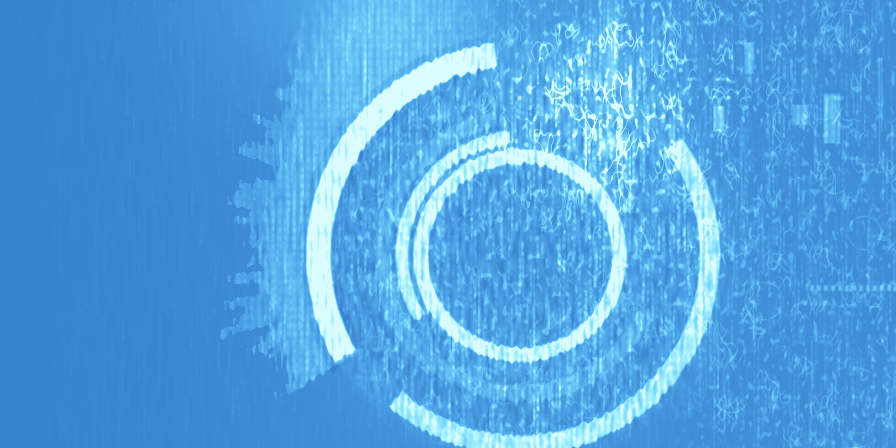
Write a Shadertoy shader that draws this background.

```glsl
#define CENTER vec2(1.161, 0.430)
#define BURST vec2(1.36, 0.80)
#define RAIN_COLUMNS 122.0
#define DOT_PITCH 64.0
#define RING_GLOW 0.12
#define RING_WEAR 0.55
#define HAZE_LEVEL 0.33
#define RAIN_LEVEL 0.80
#define SCRIBBLE_LEVEL 0.95
#define SKETCH_COUNT 14

const float PI = 3.14159265;

float hash(vec2 p) {
    return fract(sin(dot(p, vec2(127.1, 311.7))) * 43758.5);
}

vec2 gradientAt(vec2 cell) {
    float a = 2.0 * PI * hash(cell);
    return vec2(cos(a), sin(a));
}

float gradientNoise(vec2 p) {
    vec2 i = floor(p), f = fract(p);
    vec2 u = f * f * f * (f * (f * 6.0 - 15.0) + 10.0);
    vec2 e = vec2(1.0, 0.0);
    float low = mix(dot(gradientAt(i), f), dot(gradientAt(i + e), f - e), u.x);
    float high = mix(dot(gradientAt(i + e.yx), f - e.yx),
                     dot(gradientAt(i + 1.0), f - 1.0), u.x);
    return mix(low, high, u.y);
}

float fill(float d) {
    float s = max(0.003, 1.0 / iResolution.y);
    return 1.0 - smoothstep(-s, s, d);
}

float spot(vec2 p, vec2 c, vec2 size) {
    vec2 q = (p - c) / size;
    return exp(-dot(q, q));
}

float box(vec2 p, vec2 c, vec2 size) {
    vec2 q = abs(p - c) - size;
    return fill(max(q.x, q.y));
}

float circle(vec2 p, vec2 c, float radius) {
    return fill(abs(length(p - c) - radius) - 0.001);
}

// Ring section between two angles in degrees
float arc(vec2 q, float radius, float width, float from, float to) {
    float middle = radians(0.5 * (from + to));
    float turn = abs(mod(atan(q.y, q.x) - middle + PI, 2.0 * PI) - PI);
    float past = (turn - radians(0.5 * (to - from))) * length(q);
    return fill(max(abs(length(q) - radius) - width, past));
}

// Vertical broken streaks, beaded along their length
float rain(vec2 p, float columns, float seed) {
    float x = p.x * columns, id = floor(x);
    float h = hash(vec2(id, seed));
    float y = p.y * mix(5.0, 22.0, h) + 19.0 * h;
    float lit = smoothstep(0.58, 1.0, hash(vec2(id + seed, floor(y))));
    float f = fract(y);
    float line = 1.0 - smoothstep(0.1, 0.5, abs(fract(x) - 0.5));
    float beads = 0.7 + 0.3 * cos(2.0 * PI * (p.y * 58.0 + h));
    return line * lit * beads * smoothstep(0.0, 0.1, f) * (1.0 - 0.75 * f);
}

// Thin curls along the zero lines of stretched noise
float scribble(vec2 p, vec2 scale) {
    return 1.0 - smoothstep(0.02, 0.10, abs(gradientNoise(p * scale)));
}

vec3 ramp(float t) {
    float c = t * t * t, k = 1.0 - t;
    return vec3(0.24 + 0.38 * t + 0.24 * c,
                0.54 + 0.60 * t - 0.15 * c,
                1.0 - 0.17 * k * k * k);
}

void mainImage(out vec4 fragColor, in vec2 fragCoord) {
    vec2 p = fragCoord / iResolution.y;
    p.x += 1.0 - 0.5 * iResolution.x / iResolution.y;
    float grain = gradientNoise(p * vec2(95.0, 26.0));
    vec2 q = p - CENTER + vec2(0.0, 0.010 * grain);
    float r = length(q);
    float angle = mod(atan(q.y, q.x), 2.0 * PI);
    float burst = spot(p, BURST, vec2(0.20, 0.22));
    float right = smoothstep(1.45, 1.65, p.x);
    float disc = 1.0 - smoothstep(0.36, 0.50, r);

    // Fine weave of dotted columns
    vec2 weave = 0.5 + 0.5 * cos(2.0 * PI * p * vec2(DOT_PITCH, 0.8 * DOT_PITCH));
    float mesh = 0.55 + 0.45 * weave.x * (0.5 + 0.5 * weave.y);

    // Backdrop and broad light
    float v = -0.05 + 0.07 * smoothstep(0.0, 0.9, p.x);
    v += 0.17 * spot(p, vec2(0.82, 1.03), vec2(0.34, 0.24));
    v += 0.15 * burst + 0.04 * disc;

    // Outer haze on the left with ragged, fading teeth
    float tooth = hash(vec2(floor(angle * 34.0), 3.0));
    float upper = smoothstep(2.8, 2.1, angle);
    float body = 0.575 + 0.12 * upper + 0.05 * grain;
    float reach = body + 0.11 * tooth * tooth * (1.0 - upper);
    float sector = smoothstep(1.55, 2.1, angle) * fill((angle - 3.68) * r);
    float soft = 0.012 + 0.10 * upper;
    float haze = 1.0 - smoothstep(body - soft, body + soft, r);
    haze = sector * fill(0.425 - r) * max(haze, 0.6 * fill(r - reach));
    v += HAZE_LEVEL * haze * (mesh + 0.35 * grain);
    v -= 0.10 * arc(q, 0.486, 0.009, 100.0, 212.0);
    v -= 0.07 * arc(q, 0.412, 0.010, 100.0, 212.0);

    // Bright and faint rings, worn by streaks
    float rings = 0.95 * arc(q, 0.450, 0.027, 97.0, 210.0);
    rings = max(rings, 0.82 * arc(q, 0.424, 0.022, 229.0, 396.0));
    rings = max(rings, 0.95 * arc(q, 0.222, 0.016, -5.0, 365.0));
    rings = max(rings, 0.88 * arc(q, 0.264, 0.014, 95.0, 212.0));
    rings = max(rings, 0.20 * arc(q, 0.308, 0.018, 100.0, 335.0));
    float glow = exp(-abs(r - 0.235) * 24.0) + 0.7 * exp(-abs(r - 0.435) * 24.0);
    float wear = 1.0 - RING_WEAR * (1.0 - mesh) + 0.6 * RING_WEAR * grain;
    v += RING_GLOW * glow * (1.0 + grain) + 0.9 * rings * wear;

    // Digital rain
    float wet = 0.07 + 0.48 * disc + 0.80 * burst + 0.22 * right + 0.35 * haze;
    wet *= smoothstep(-0.1, 0.35, p.x);
    float drops = rain(p, RAIN_COLUMNS, 1.0) + 0.8 * rain(p, RAIN_COLUMNS * 0.7, 7.0)
                + 0.7 * rain(p, RAIN_COLUMNS * 0.83, 13.0);
    v += RAIN_LEVEL * wet * drops;
    v += 0.22 * grain * (disc + burst);

    // Curls and sparks in the upper right
    float breakup = smoothstep(-0.05, 0.25, gradientNoise(p * 17.0));
    float curls = scribble(p, vec2(34.0, 17.0)) + scribble(p + 5.0, vec2(52.0, 30.0));
    float speck = smoothstep(0.18, 0.45, gradientNoise(p * vec2(75.0, 48.0) + 9.0));
    v += SCRIBBLE_LEVEL * curls * breakup * (0.8 * burst + 0.17 * right + 0.13 * disc);
    v += speck * (0.75 * burst + 0.20 * right + 0.25 * disc);
    v += 0.55 * spot(p, vec2(1.37, 0.68), vec2(0.035, 0.022)) * (1.0 + grain);
    v += 0.45 * spot(p, vec2(1.365, 0.90), vec2(0.014, 0.10)) * mesh;

    // Drafting marks: scattered dials and struts
    float marks = 0.0;
    for (int i = 0; i < SKETCH_COUNT; i++) {
        float k = float(i);
        vec2 c = vec2(1.55 + 0.45 * hash(vec2(k, 1.0)), hash(vec2(k, 2.0)));
        float size = 0.015 + 0.045 * hash(vec2(k, 4.0));
        marks += 0.7 * circle(p, c, size) * breakup;
        vec2 strut = vec2(1.55 + 0.45 * c.y, (c.x - 1.55) * 2.2);
        marks += 0.6 * box(p, strut, vec2(0.001, 2.0 * size));
    }
    marks += circle(p, vec2(1.705, 0.328), 0.042) * (0.6 + grain);
    marks += circle(p, vec2(1.93, 0.48), 0.037) * (0.6 + grain);
    marks += circle(p, vec2(1.90, 0.09), 0.090) * breakup;
    marks += weave.x * box(p, vec2(1.90, 0.357), vec2(0.10, 0.006));
    marks += mesh * box(p, vec2(1.787, 0.744), vec2(0.018, 0.022));
    marks += mesh * box(p, vec2(1.857, 0.735), vec2(0.018, 0.055));
    marks += 1.2 * mesh * box(p, vec2(1.672, 0.87), vec2(0.010, 0.035));
    marks += 1.5 * mesh * box(p, vec2(1.605, 0.735), vec2(0.012, 0.028));
    v += 0.36 * marks;

    vec3 color = ramp(clamp(v, 0.0, 1.0)) + 0.5 * clamp(v, -0.1, 0.0);
    fragColor = vec4(color, 1.0);
}
```
